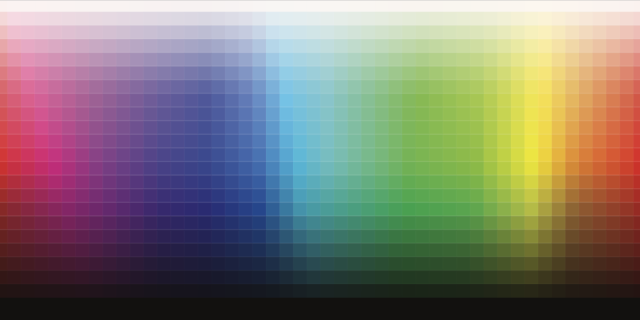
A Shadertoy shader for this background:

```glsl
#define GRID_COUNT vec2(47.03, 23.5)
#define GRID_SHIFT vec2(0.545, 22.64)
#define UPPER_Y 0.6875
#define MIDDLE_Y 0.492
#define LOWER_Y 0.349
#define BLACK_Y 0.05
#define WHITE_Y 0.985
#define WHITE_CURVE 1.25
#define LINE_WIDTH 0.06
#define LINE_GLOW vec2(0.025, 0.10)
#define PAPER vec3(0.99, 0.97, 0.96)
#define INK vec3(0.07, 0.065, 0.06)

const int STOPS = 13;

// Horizontal place of each hue at mid height, and its lean going down
const float PLACE[STOPS] = float[STOPS](0.0, 0.081, 0.158, 0.247, 0.326, 0.402,
    0.462, 0.516, 0.641, 0.743, 0.836, 0.900, 1.0);
const float LEAN[STOPS] = float[STOPS](0.0, 0.137, 0.06, 0.0, 0.0, 0.03,
    0.077, 0.02, -0.05, -0.03, -0.025, -0.02, 0.0);

// Hues from red through violet, blue, cyan, green and yellow back to red
const vec3 UPPER[STOPS] = vec3[STOPS](
    vec3(0.83, 0.36, 0.38), vec3(0.85, 0.38, 0.59), vec3(0.62, 0.38, 0.58),
    vec3(0.41, 0.36, 0.60), vec3(0.30, 0.34, 0.60), vec3(0.40, 0.51, 0.74),
    vec3(0.46, 0.76, 0.90), vec3(0.54, 0.77, 0.79), vec3(0.52, 0.72, 0.33),
    vec3(0.66, 0.78, 0.33), vec3(0.97, 0.91, 0.35), vec3(0.88, 0.68, 0.38),
    vec3(0.82, 0.34, 0.28));
const vec3 MIDDLE[STOPS] = vec3[STOPS](
    vec3(0.82, 0.20, 0.19), vec3(0.78, 0.18, 0.48), vec3(0.50, 0.25, 0.52),
    vec3(0.29, 0.26, 0.53), vec3(0.22, 0.28, 0.55), vec3(0.27, 0.42, 0.68),
    vec3(0.35, 0.71, 0.85), vec3(0.47, 0.74, 0.74), vec3(0.46, 0.70, 0.33),
    vec3(0.56, 0.73, 0.28), vec3(0.95, 0.91, 0.25), vec3(0.85, 0.52, 0.22),
    vec3(0.82, 0.20, 0.17));
const vec3 LOWER[STOPS] = vec3[STOPS](
    vec3(0.53, 0.16, 0.15), vec3(0.53, 0.15, 0.40), vec3(0.40, 0.16, 0.43),
    vec3(0.22, 0.16, 0.43), vec3(0.16, 0.17, 0.45), vec3(0.15, 0.28, 0.55),
    vec3(0.28, 0.60, 0.68), vec3(0.30, 0.62, 0.58), vec3(0.29, 0.63, 0.32),
    vec3(0.36, 0.65, 0.31), vec3(0.72, 0.74, 0.28), vec3(0.55, 0.38, 0.20),
    vec3(0.59, 0.17, 0.14));

float ramp(float from, float to, float x) {
    return clamp((x - from) / (to - from), 0.0, 1.0);
}

vec3 stopColour(int i, float y) {
    vec3 colour = mix(LOWER[i], MIDDLE[i], ramp(LOWER_Y, MIDDLE_Y, y));
    return mix(colour, UPPER[i], ramp(MIDDLE_Y, UPPER_Y, y));
}

float stopPlace(int i, float y) {
    return PLACE[i] + LEAN[i] * (MIDDLE_Y - y);
}

// Continuous spectrum, fading to paper above and to ink below
vec3 spectrum(vec2 p) {
    vec3 colour = stopColour(0, p.y);
    for (int i = 1; i < STOPS; i++) {
        float blend = ramp(stopPlace(i - 1, p.y), stopPlace(i, p.y), p.x);
        colour = mix(colour, stopColour(i, p.y), blend);
    }
    float white = pow(ramp(UPPER_Y, WHITE_Y, p.y), WHITE_CURVE);
    colour = mix(colour, PAPER, 0.97 * white);
    return mix(colour, INK, ramp(LOWER_Y, BLACK_Y, p.y));
}

void mainImage(out vec4 fragColor, in vec2 fragCoord) {
    vec2 uv = fragCoord / iResolution.xy;
    vec2 pixel = GRID_COUNT / iResolution.xy;

    // Flat cells whose borders soften over one pixel
    vec2 grid = uv * GRID_COUNT - GRID_SHIFT;
    vec2 edge = floor(grid + 0.5);
    vec2 offset = grid - edge;
    vec2 cell = edge + clamp(offset / pixel, -0.5, 0.5);
    vec2 centre = clamp((cell + GRID_SHIFT) / GRID_COUNT, 0.0, 1.0);
    vec3 colour = spectrum(centre);

    // Pale hairlines, strongest between rows
    vec2 hairline = 1.0 - smoothstep(vec2(0.0), LINE_WIDTH + 0.5 * pixel, abs(offset));
    vec2 glow = hairline * LINE_GLOW * smoothstep(0.03, 0.4, uv.y);
    colour = mix(colour, vec3(0.95), max(glow.x, glow.y));

    // Thin grey rim along the top
    float rim = smoothstep(0.996, 1.0, uv.y);
    fragColor = vec4(mix(colour, vec3(0.75), 0.6 * rim), 1.0);
}
```
